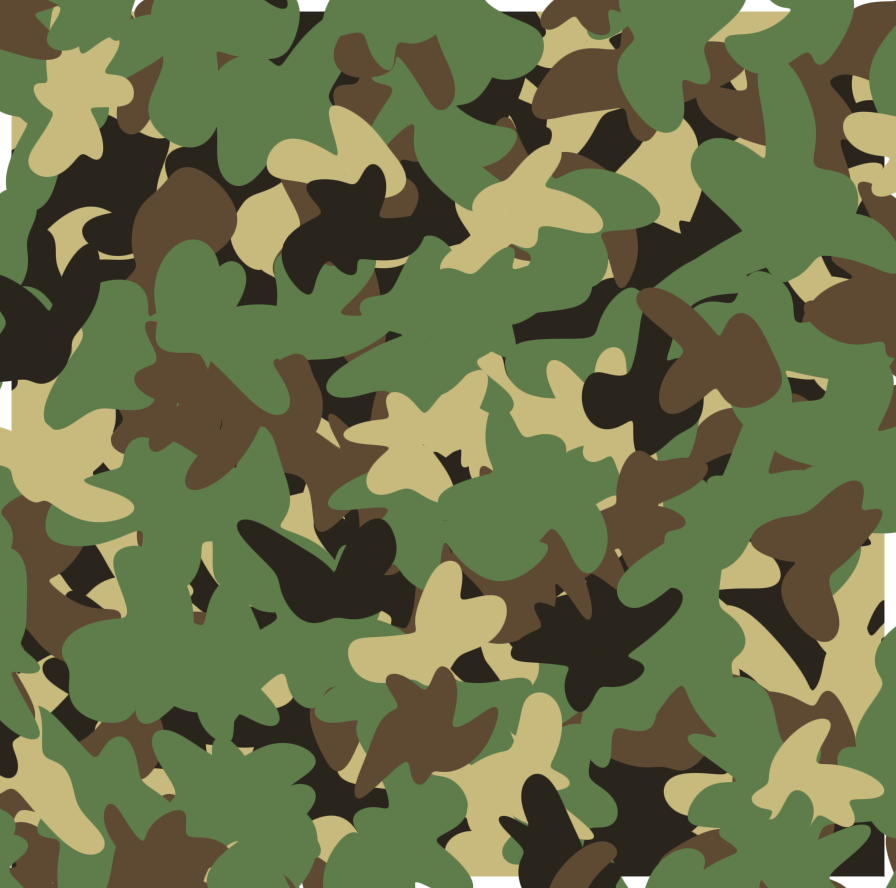
A Shadertoy shader for this pattern:

```glsl
const vec3 GREEN = vec3(0.37, 0.49, 0.295);
const vec3 BROWN = vec3(0.37, 0.285, 0.195);
const vec3 BLACK = vec3(0.16, 0.145, 0.11);
const vec3 TAN = vec3(0.785, 0.73, 0.49);
const vec3 PAPER = vec3(1.0);
const float TAU = 6.28319;

float hash(vec2 p) {
    return fract(sin(dot(p, vec2(127.1, 311.7))) * 43758.5453);
}

vec2 hash2(vec2 p) {
    return vec2(hash(p), hash(p + 47.3));
}

mat2 rotation(float angle) {
    float c = cos(angle), s = sin(angle);
    return mat2(c, -s, s, c);
}

// Coverage of the inside of a field, with an edge about one pixel wide
float fill(float field) {
    float width = max(0.7 * fwidth(field), 1e-5);
    return 1.0 - smoothstep(-width, width, field);
}

// Lobed splat: a stretched, twisted circle with a few rounded arms
float splat(vec2 p, float radius, vec2 id) {
    vec2 shape = hash2(id + 3.7);
    vec2 phase = TAU * hash2(id + 11.9);
    p = rotation(TAU * hash(id + 23.1)) * p;
    p *= vec2(1.15, 1.0 / 1.15);
    float dist = length(p);
    float twist = (shape.x - 0.5) * 1.3 * dist / radius;
    float angle = atan(p.y, p.x + 1e-6) + twist;
    float arms = 4.0 + floor(3.0 * shape.y);
    float lobes = 0.20 * cos(2.0 * angle + phase.x)
                + 0.24 * cos(3.0 * angle + phase.y)
                + 0.29 * cos(arms * angle + phase.x + phase.y);
    return dist - radius * (1.0 + lobes);
}

// Bends the plane so that arms curve unevenly
vec2 warp(vec2 p, float seed) {
    p += 0.016 * sin(19.0 * p.yx + vec2(seed, 2.3 * seed));
    return p + 0.006 * sin(41.0 * p.yx + vec2(1.7 * seed, seed));
}

// One layer of splats scattered on a jittered grid
float splats(vec2 uv, float cell, float radius, float seed) {
    vec2 p = warp(uv, seed) + seed * vec2(0.371, 0.613);
    vec2 home = floor(p / cell);
    float field = 1.0;
    for (int y = -1; y <= 1; y++) {
        for (int x = -1; x <= 1; x++) {
            vec2 id = home + vec2(x, y);
            vec2 center = (id + 0.1 + 0.8 * hash2(id + 7.0 * seed)) * cell;
            field = min(field, splat(p - center, radius, id + 13.0 * seed));
        }
    }
    return fill(field);
}

// Straight-edged panel inset from the canvas border
float panel(vec2 uv, vec2 size, float inset) {
    vec2 d = abs(uv - 0.5 * size) - 0.5 * size + inset;
    return fill(max(d.x, d.y));
}

void mainImage(out vec4 fragColor, in vec2 fragCoord) {
    vec2 uv = fragCoord / iResolution.y;
    vec2 size = iResolution.xy / iResolution.y;

    // Ground, cut to a panel on white
    vec3 color = BLACK;
    color = mix(color, TAN, splats(uv, 0.182, 0.080, 1.0));
    color = mix(color, BLACK, splats(uv, 0.270, 0.080, 2.0));
    color = mix(PAPER, color, panel(uv, size, 0.013));

    // Main cover, reaching past the panel
    color = mix(color, BROWN, splats(uv, 0.240, 0.080, 3.0));
    color = mix(color, GREEN, splats(uv, 0.187, 0.080, 4.0));

    // Sparse accents on top
    color = mix(color, TAN, splats(uv, 0.340, 0.060, 5.0));
    color = mix(color, BLACK, splats(uv, 0.345, 0.060, 6.0));
    color = mix(color, BROWN, splats(uv, 0.316, 0.060, 7.0));
    color = mix(color, GREEN, splats(uv, 0.300, 0.070, 8.0));

    fragColor = vec4(color, 1.0);
}
```
